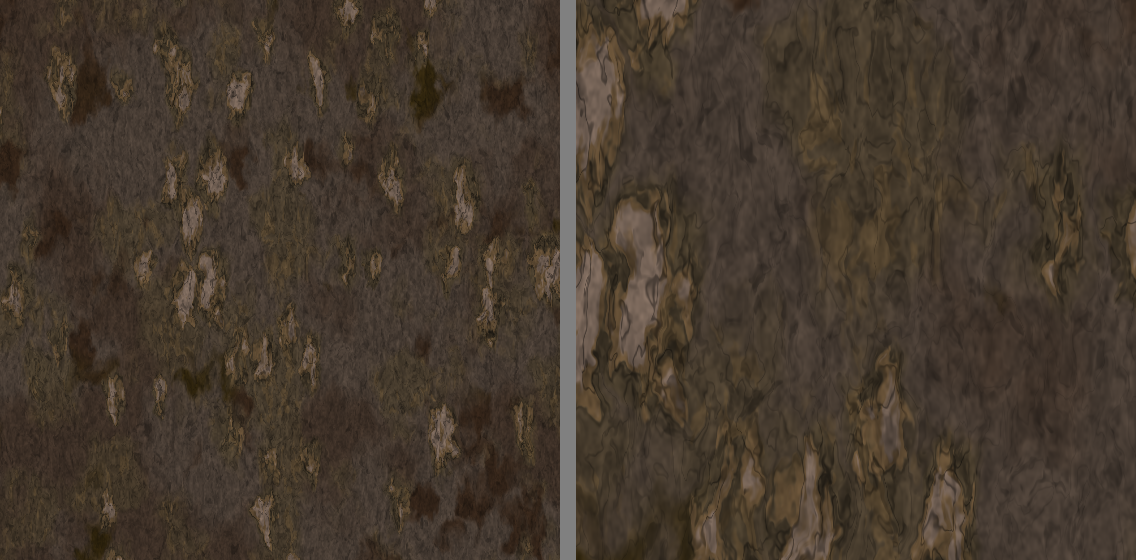
Left, the full canvas; right, a detail of the centre.
Write a Shadertoy shader that draws this texture.

```glsl
// Dark weathered bark: soft stains on a brown ground, with upright worn flakes.
// Jittered ellipses place the flakes; stretched value noise shreds them,
// draws the cracks and adds the fine vertical grain.

float hash(vec2 p)
{
    vec3 q = fract(p.xyx * 0.1031);
    q += dot(q, q.yzx + 33.33);
    return fract((q.x + q.y) * q.z);
}

float noise(vec2 p)
{
    vec2 i = floor(p), f = fract(p);
    f = f * f * (3.0 - 2.0 * f);
    return mix(mix(hash(i), hash(i + vec2(1, 0)), f.x),
               mix(hash(i + vec2(0, 1)), hash(i + vec2(1, 1)), f.x), f.y);
}

// Layered noise with a mean of one half
float fbm(vec2 p, int octaves)
{
    float sum = 0.0, total = 0.0, weight = 0.5;
    for (int i = 0; i < octaves; i++)
    {
        sum += weight * noise(p);
        total += weight;
        weight *= 0.55;
        p = p * 2.03 + vec2(17.3, 9.1);
    }
    return sum / total;
}

// Scattered upright ellipses, narrower toward the bottom
float flakeEnvelope(vec2 p)
{
    vec2 grid = vec2(11.0, 8.0);
    vec2 cell = floor(p * grid);
    float envelope = 0.0;
    for (int y = -1; y <= 1; y++)
    for (int x = -1; x <= 1; x++)
    {
        vec2 id = cell + vec2(x, y);
        vec2 jitter = vec2(hash(id + 11.0), hash(id + 53.0));
        vec2 size = mix(vec2(0.022, 0.055), vec2(0.045, 0.105), hash(id + 71.0));
        vec2 d = p - (id + 0.1 + 0.8 * jitter) / grid;
        d.x /= 1.0 + 0.35 * clamp(d.y / size.y, -1.0, 1.0);
        float strength = smoothstep(0.2, 0.9, hash(id + 37.0));
        envelope = max(envelope, strength * smoothstep(1.0, 0.1, length(d / size)));
    }
    return envelope;
}

void mainImage(out vec4 fragColor, in vec2 fragCoord)
{
    vec2 uv = fragCoord / iResolution.y;

    // Bend the domain so that nothing follows the noise lattice
    vec2 bend = vec2(fbm(uv * vec2(45, 22) + 5.0, 4), fbm(uv * vec2(40, 20) + 60.0, 4)) - 0.5;
    vec2 warped = uv + bend * vec2(0.022, 0.045);

    float envelope = flakeEnvelope(uv + bend * vec2(0.035, 0.06));
    float halo = smoothstep(0.02, 0.35, envelope);
    float fray = fbm(warped * vec2(100, 32) + 31.0, 4) - 0.5;
    float wear = 0.95 * envelope + 1.9 * fray * halo;

    // Ground: reddish brown into grey brown, olive around the flakes
    float tone = fbm(warped * vec2(7, 5) + 80.0, 5);
    vec3 color = mix(vec3(0.228, 0.178, 0.143), vec3(0.268, 0.226, 0.194),
                     smoothstep(0.38, 0.62, tone));
    float moss = fbm(warped * vec2(10, 7) + 140.0, 4);
    float olive = max(0.8 * smoothstep(0.50, 0.68, moss), halo);
    color = mix(color, vec3(0.268, 0.226, 0.160), 0.85 * olive);

    // Soft dark stains, olive or rust
    vec2 stainPos = uv + bend * 0.06;
    float stain = smoothstep(0.58, 0.75, fbm(stainPos * vec2(12, 8.5) + 210.0, 3));
    vec3 stainColor = mix(vec3(0.165, 0.125, 0.035), vec3(0.180, 0.122, 0.080),
                          smoothstep(0.40, 0.60, noise(uv * 6.0 + 95.0)));
    stain *= 1.0 - smoothstep(0.1, 0.45, envelope);
    color = mix(color, stainColor, 0.9 * stain);

    // Ochre threads in the olive ground
    float thread = smoothstep(0.58, 0.70, fbm(warped * vec2(120, 42) + 250.0, 3));
    color = mix(color, vec3(0.345, 0.275, 0.180), 0.75 * thread * olive * (1.0 - stain));

    // Shaded lip, ochre rim and pale core of the shredded flakes
    float lip = smoothstep(0.16, 0.32, wear) * (1.0 - smoothstep(0.34, 0.46, wear));
    color *= 1.0 - 0.22 * lip * halo;
    color = mix(color, vec3(0.355, 0.280, 0.190), smoothstep(0.38, 0.54, wear));
    color = mix(color, vec3(0.425, 0.360, 0.315), smoothstep(0.60, 0.86, wear));

    // Thin winding cracks, strongest on the flakes
    float ridge = abs(fbm(warped * vec2(120, 42) + 170.0, 3) - 0.5);
    float crack = 1.0 - smoothstep(0.0, 0.06, ridge);
    color *= 1.0 - crack * (0.09 + 0.13 * olive + 0.14 * smoothstep(0.1, 0.6, envelope));

    // Fine vertical grain with small dark pits
    float fiber = fbm(uv * vec2(190, 75) + bend * 3.0 + 300.0, 3) - 0.5;
    float grit = noise(uv * vec2(430, 270)) - 0.5;
    float pit = smoothstep(0.64, 0.78, fbm(warped * vec2(130, 60) + 370.0, 3));
    color *= (1.04 + 0.52 * fiber + 0.19 * grit) * (1.0 - 0.2 * pit);

    fragColor = vec4(color, 1.0);
}
```
